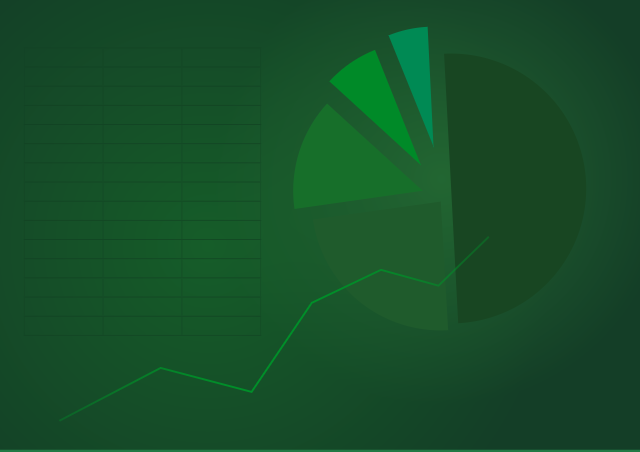
A WebGL 1 fragment shader for this background:

```glsl
precision highp float;
// Dark green business backdrop: two soft glows, a faint ruled table,
// an exploded pie chart made of convex sector distances, and a
// trend line made of segment distances. Units: canvas height = 1.

uniform vec2 u_resolution;

#define ASPECT 1.4144
#define TABLE_MIN vec2(0.0534, 0.2580)
#define TABLE_MAX vec2(0.5764, 0.8942)
#define TABLE_CELLS vec2(3.0, 15.0)
#define RULE_HALF 0.0010
#define TREND_HALF 0.0021
#define STRIP_HEIGHT 0.0050
#define BASE_COLOR vec3(0.078, 0.245, 0.152)
#define LEAF_COLOR vec3(0.085, 0.365, 0.160)
#define PIE_GLOW_COLOR vec3(0.135, 0.400, 0.195)
#define TREND_COLOR vec3(0.000, 0.560, 0.160)

// Antialiased coverage of a signed distance
float cover(float d) {
  return clamp(0.5 - d * u_resolution.y, 0.0, 1.0);
}

float glow(vec2 p, vec2 center, float radius) {
  return clamp(1.0 - length(p - center) / radius, 0.0, 1.0);
}

// Sector between two angles in degrees, at most 180 apart
float sector(vec2 p, vec2 apex, float radius, float from, float to) {
  vec2 q = p - apex;
  float a = radians(from);
  float b = radians(to);
  float startSide = dot(q, vec2(sin(a), -cos(a)));
  float endSide = dot(q, vec2(-sin(b), cos(b)));
  return max(length(q) - radius, max(startSide, endSide));
}

float segment(vec2 p, vec2 a, vec2 b) {
  vec2 ab = b - a;
  float t = clamp(dot(p - a, ab) / dot(ab, ab), 0.0, 1.0);
  return length(p - a - ab * t);
}

// Horizontal and vertical rules, x = columns, y = rows
vec2 tableRules(vec2 p) {
  vec2 cell = (TABLE_MAX - TABLE_MIN) / TABLE_CELLS;
  vec2 q = (p - TABLE_MIN) / cell;
  vec2 d = abs(fract(q + 0.5) - 0.5) * cell - RULE_HALF;
  vec2 outside = max(TABLE_MIN - p, p - TABLE_MAX) - RULE_HALF;
  float inside = cover(max(outside.x, outside.y));
  return vec2(cover(d.x), cover(d.y)) * inside;
}

float trendLine(vec2 p) {
  vec2 a = vec2(0.133, 0.070);
  vec2 b = vec2(0.355, 0.186);
  vec2 c = vec2(0.556, 0.133);
  vec2 d = vec2(0.689, 0.330);
  vec2 e = vec2(0.842, 0.403);
  vec2 f = vec2(0.969, 0.368);
  vec2 g = vec2(1.079, 0.475);
  float dist = min(segment(p, a, b), segment(p, b, c));
  dist = min(dist, min(segment(p, c, d), segment(p, d, e)));
  return min(dist, min(segment(p, e, f), segment(p, f, g)));
}

void main() {
  vec2 p = gl_FragCoord.xy / u_resolution * vec2(ASPECT, 1.0);

  // Background glows
  vec3 color = mix(BASE_COLOR, LEAF_COLOR, glow(p, vec2(0.46, 0.457), 0.76));
  color = mix(color, PIE_GLOW_COLOR, glow(p, vec2(0.976, 0.604), 0.50));

  // Table
  vec2 rules = tableRules(p);
  float ruleAlpha = max(rules.x * 0.45, rules.y * 0.65);
  color = mix(color, vec3(0.065, 0.245, 0.130), ruleAlpha);

  // Pie slices, clockwise from the large right half
  float slice = sector(p, vec2(0.997, 0.583), 0.2985, -87.0, 93.0);
  color = mix(color, vec3(0.094, 0.275, 0.133), cover(slice));
  slice = sector(p, vec2(0.974, 0.554), 0.2850, 188.0, 273.3);
  color = mix(color, vec3(0.123, 0.355, 0.172), cover(slice));
  slice = sector(p, vec2(0.934, 0.578), 0.2860, 137.6, 188.1);
  color = mix(color, vec3(0.090, 0.437, 0.165), cover(slice));
  slice = sector(p, vec2(0.930, 0.635), 0.2740, 111.7, 137.5);
  color = mix(color, vec3(0.000, 0.543, 0.157), cover(slice));
  slice = sector(p, vec2(0.958, 0.676), 0.2650, 92.8, 112.0);
  color = mix(color, vec3(0.000, 0.540, 0.330), cover(slice));

  // Trend line, fading toward both ends
  float fade = smoothstep(0.0, 0.55, p.x) * (1.0 - smoothstep(0.68, 1.22, p.x));
  fade = mix(0.25, 1.0, fade);
  color = mix(color, TREND_COLOR, cover(trendLine(p) - TREND_HALF) * fade);

  // Bottom strip
  color = mix(color, vec3(0.130, 0.480, 0.270), cover(p.y - STRIP_HEIGHT));

  gl_FragColor = vec4(color, 1.0);
}
```
